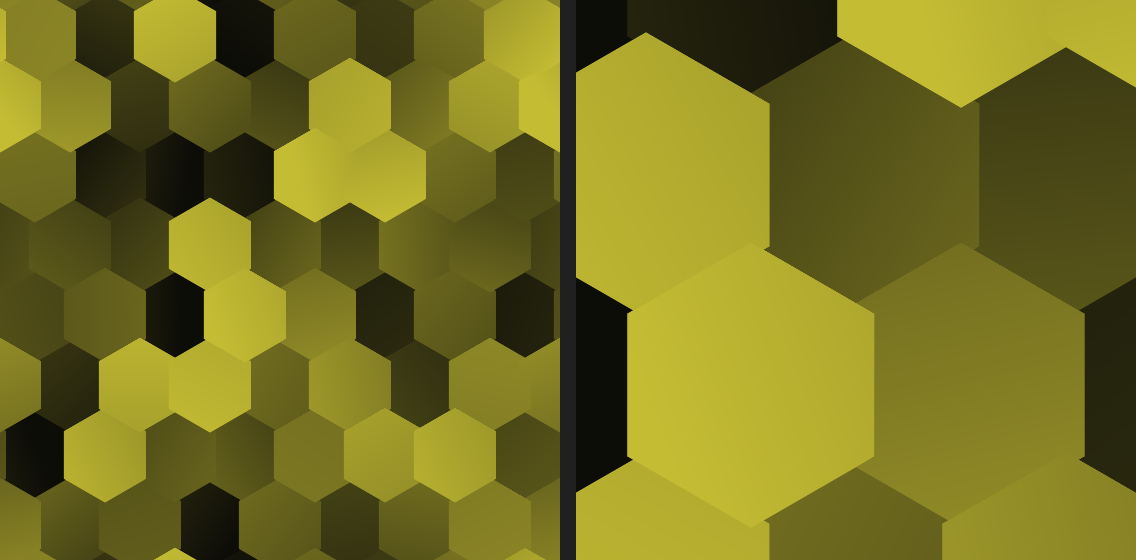
Left: the whole. Right: its middle third, enlarged.
A Shadertoy shader for this pattern:

```glsl
// Staggered overlapping hexagons in olive tones, brighter tiles lying over darker ones.

vec3 hash32(vec2 p) {
    vec3 q = fract(p.xyx * vec3(0.1031, 0.1030, 0.0973));
    q += dot(q, q.yxz + 33.33);
    return fract((q.xxy + q.yzz) * q.zyx);
}

// Signed distance to a hexagon with a vertex at the top
float hexagon(vec2 p, float apothem) {
    p = abs(p);
    return max(p.x, dot(p, vec2(0.5, 0.866))) - apothem;
}

void mainImage(out vec4 fragColor, in vec2 fragCoord) {
    const float repeats = 8.0;
    vec2 p = fragCoord / iResolution.y * repeats;
    float pixel = repeats / iResolution.y;
    float level = 0.0;

    // Visit the hexagons that can reach this point
    for (int j = -1; j <= 1; j++) {
        float row = floor(p.y) + float(j);
        float stagger = 0.5 * mod(row, 2.0);
        for (int i = -1; i <= 1; i++) {
            float column = floor(p.x - stagger + 0.5) + float(i);
            vec2 local = p - vec2(column + stagger, row + 0.5);
            vec3 rnd = hash32(mod(vec2(column, row), repeats) + 17.0);

            // Random tone with a faint linear gradient
            float angle = 6.2832 * rnd.y;
            float slope = mix(0.02, 0.15, rnd.z);
            float tone = rnd.x + slope * dot(local, vec2(cos(angle), sin(angle)));

            // The brightest covering hexagon wins
            float cover = smoothstep(0.5, -0.5, hexagon(local, 0.589) / pixel);
            level = max(level, mix(level, tone, cover));
        }
    }

    vec3 color = mix(vec3(0.05, 0.05, 0.03), vec3(0.77, 0.74, 0.20), clamp(level, 0.0, 1.0));
    fragColor = vec4(color, 1.0);
}
```
